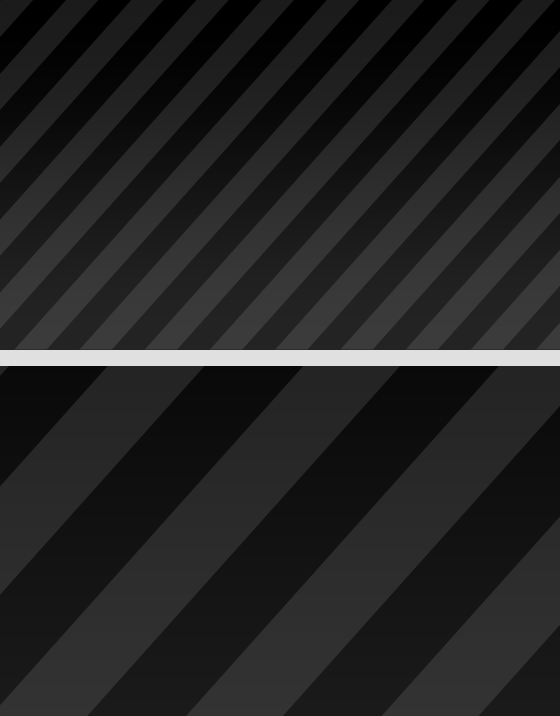
Top: the whole. Bottom: its middle third, enlarged.
Reproduce this pattern procedurally as a WebGL 1 fragment shader.

```glsl
precision highp float;
// Diagonal charcoal stripes over a black-to-grey vertical fade.

uniform vec2 u_resolution;

// Coverage of the light bands; p is in canvas heights, measured from the top left.
float stripeMask(vec2 p, float pixel) {
    float across = p.x + 0.894 * p.y;
    float period = 0.1863;
    float fromCentre = abs(fract((across - 0.0485) / period + 0.5) - 0.5) * period;
    // Turn the horizontal offset into a perpendicular distance.
    float edge = (fromCentre - 0.0461) / length(vec2(1.0, 0.894));
    return 1.0 - smoothstep(-0.6 * pixel, 0.6 * pixel, edge);
}

void main() {
    float pixel = 1.0 / u_resolution.y;
    vec2 p = vec2(gl_FragCoord.x, u_resolution.y - gl_FragCoord.y) * pixel;

    // Base fade, flattening out at the top and bottom
    vec3 colour = vec3(0.139 * smoothstep(0.0, 1.0, p.y));

    // Translucent white bands
    colour = mix(colour, vec3(1.0), 0.107 * stripeMask(p, pixel));

    // Faint plum hairline along the bottom edge
    float hairline = smoothstep(0.9965, 0.9985, p.y);
    colour = mix(colour, vec3(0.15, 0.11, 0.14), 0.5 * hairline);

    gl_FragColor = vec4(colour, 1.0);
}
```
